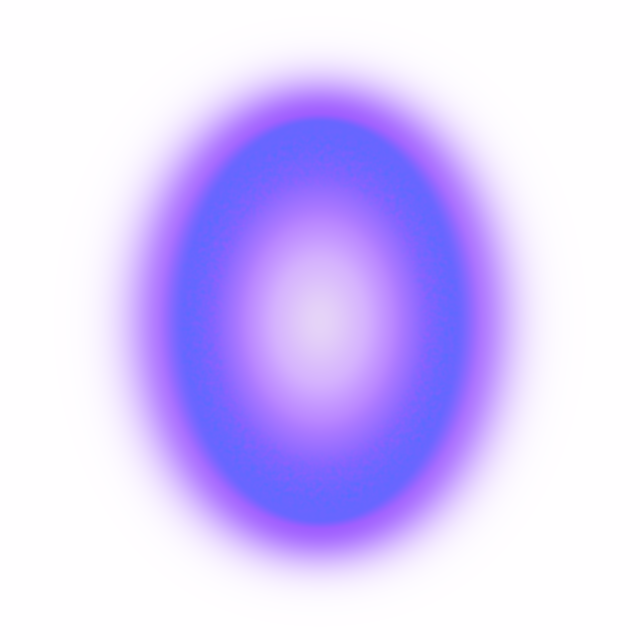
This background is drawn by a Shadertoy shader. Its source:

```glsl
const vec3 WHITE = vec3(1.0, 0.995, 1.0);
const vec3 CORE = vec3(0.90, 0.83, 0.97);
const vec3 LILAC = vec3(0.82, 0.67, 1.0);
const vec3 ORCHID = vec3(0.70, 0.49, 1.0);
const vec3 VIOLET = vec3(0.52, 0.39, 1.0);
const vec3 BLUE = vec3(0.405, 0.40, 1.0);
const vec3 GLOW = vec3(0.62, 0.36, 1.0);

vec2 hashGradient(vec2 cell) {
    vec2 q = vec2(dot(cell, vec2(127.1, 311.7)), dot(cell, vec2(269.5, 183.3)));
    return 2.0 * fract(sin(q) * 43758.5) - 1.0;
}

float gradientNoise(vec2 p) {
    vec2 cell = floor(p);
    vec2 f = fract(p);
    vec2 u = f * f * (3.0 - 2.0 * f);
    float a = dot(hashGradient(cell), f);
    float b = dot(hashGradient(cell + vec2(1, 0)), f - vec2(1, 0));
    float c = dot(hashGradient(cell + vec2(0, 1)), f - vec2(0, 1));
    float d = dot(hashGradient(cell + vec2(1, 1)), f - vec2(1, 1));
    return mix(mix(a, b, u.x), mix(c, d, u.x), u.y);
}

// Approximate signed distance, exact on both axes
float ellipseDistance(vec2 p, vec2 radii) {
    float k = length(p / radii);
    return k * (k - 1.0) / max(length(p / (radii * radii)), 1e-4);
}

// Colour ramp from the pale core (0) to the blue rim (1)
vec3 innerColor(float r) {
    vec3 color = mix(CORE, LILAC, smoothstep(0.0, 0.42, r));
    color = mix(color, ORCHID, smoothstep(0.28, 0.58, r));
    color = mix(color, VIOLET, smoothstep(0.47, 0.75, r));
    return mix(color, BLUE, smoothstep(0.65, 0.90, r));
}

// Soft halo, wider and fainter at the sides
vec3 haloColor(float dist, float side) {
    float falloff = max(dist, 0.0) / mix(0.062, 0.072, side);
    float strength = mix(1.0, 0.9, side) * exp(-falloff * falloff);
    return mix(WHITE, GLOW, strength);
}

void mainImage(out vec4 fragColor, in vec2 fragCoord) {
    vec2 p = (fragCoord - 0.5 * iResolution.xy) / min(iResolution.x, iResolution.y);
    p.y += 0.002;
    vec2 radii = vec2(0.233, 0.318);

    float r = length(p / radii);
    float dist = ellipseDistance(p, radii);
    vec2 normal = p / (radii * radii);
    float side = abs(normal.x) / max(length(normal), 1e-4);
    side *= side;

    // Fine violet mottling in the blue band
    float band = smoothstep(0.60, 0.75, r) * (1.0 - smoothstep(0.85, 1.0, r));
    float mottle = gradientNoise(p * 120.0) + 0.5 * gradientNoise(p * 210.0 + 7.0);
    vec3 inside = innerColor(r) + band * mottle * vec3(0.11, -0.03, 0.0);

    // Blend across the rim, softer at the sides
    float softness = mix(0.008, 0.022, side);
    float rim = smoothstep(-softness, softness, dist);
    vec3 color = mix(inside, haloColor(dist, side), rim);

    fragColor = vec4(clamp(color, 0.0, 1.0), 1.0);
}
```
